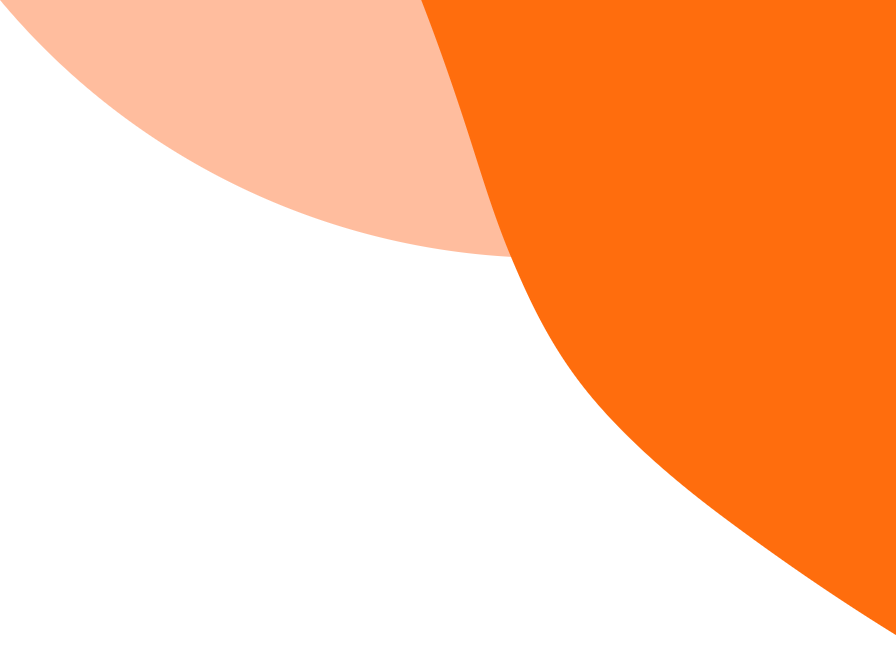
A WebGL 1 fragment shader for this background:

```glsl
precision highp float;
// White backdrop with a pale peach disc and a sweeping orange wave in the upper right.

uniform vec2 u_resolution;

#define PAPER vec3(1.0, 1.0, 1.0)
#define PEACH vec3(1.0, 0.74, 0.62)
#define ORANGE vec3(1.0, 0.427, 0.05)
#define CANVAS_SIZE vec2(1.0, 0.7227)
#define DISC_CENTER vec2(0.6148, -0.5131)
#define DISC_RADIUS 0.8008

// Cubic Hermite span between knots stored as (depth, x, slope dx/ddepth).
float hermite(vec3 a, vec3 b, float depth) {
  float span = b.x - a.x;
  float t = (depth - a.x) / span;
  float s = 1.0 - t;
  return s * s * ((1.0 + 2.0 * t) * a.y + t * span * a.z)
       + t * t * ((3.0 - 2.0 * t) * b.y - s * span * b.z);
}

// Horizontal position of the wave's left edge at a depth below the top.
float waveEdge(float depth) {
  vec3 top = vec3(0.0, 0.4701, 0.39);
  vec3 upper = vec3(0.1432, 0.5208, 0.325);
  vec3 waist = vec3(0.2865, 0.5703, 0.42);
  vec3 bend = vec3(0.4505, 0.6667, 0.87);
  vec3 lower = vec3(0.5768, 0.8073, 1.34);
  vec3 tip = vec3(0.7083, 1.0, 1.62);
  if (depth < upper.x) return hermite(top, upper, depth);
  if (depth < waist.x) return hermite(upper, waist, depth);
  if (depth < bend.x) return hermite(waist, bend, depth);
  if (depth < lower.x) return hermite(bend, lower, depth);
  if (depth < tip.x) return hermite(lower, tip, depth);
  return tip.y + tip.z * (depth - tip.x);
}

// Approximate signed distance to the wave, negative inside.
float waveDistance(vec2 p) {
  float stepSize = 0.001;
  float edge = waveEdge(p.y);
  float slope = (waveEdge(p.y + stepSize) - edge) / stepSize;
  return (edge - p.x) / sqrt(1.0 + slope * slope);
}

// Coverage of a shape, softened across one pixel.
float coverage(float dist, float pixel) {
  return clamp(0.5 - dist / pixel, 0.0, 1.0);
}

void main() {
  // Canvas units with y measured downward from the top edge.
  vec2 uv = gl_FragCoord.xy / u_resolution;
  vec2 p = vec2(uv.x, 1.0 - uv.y) * CANVAS_SIZE;
  float pixel = max(1.0 / u_resolution.x, CANVAS_SIZE.y / u_resolution.y);

  // Layers from back to front.
  float disc = coverage(length(p - DISC_CENTER) - DISC_RADIUS, pixel);
  float wave = coverage(waveDistance(p), pixel);
  vec3 color = mix(PAPER, PEACH, disc);
  color = mix(color, ORANGE, wave);
  gl_FragColor = vec4(color, 1.0);
}
```
